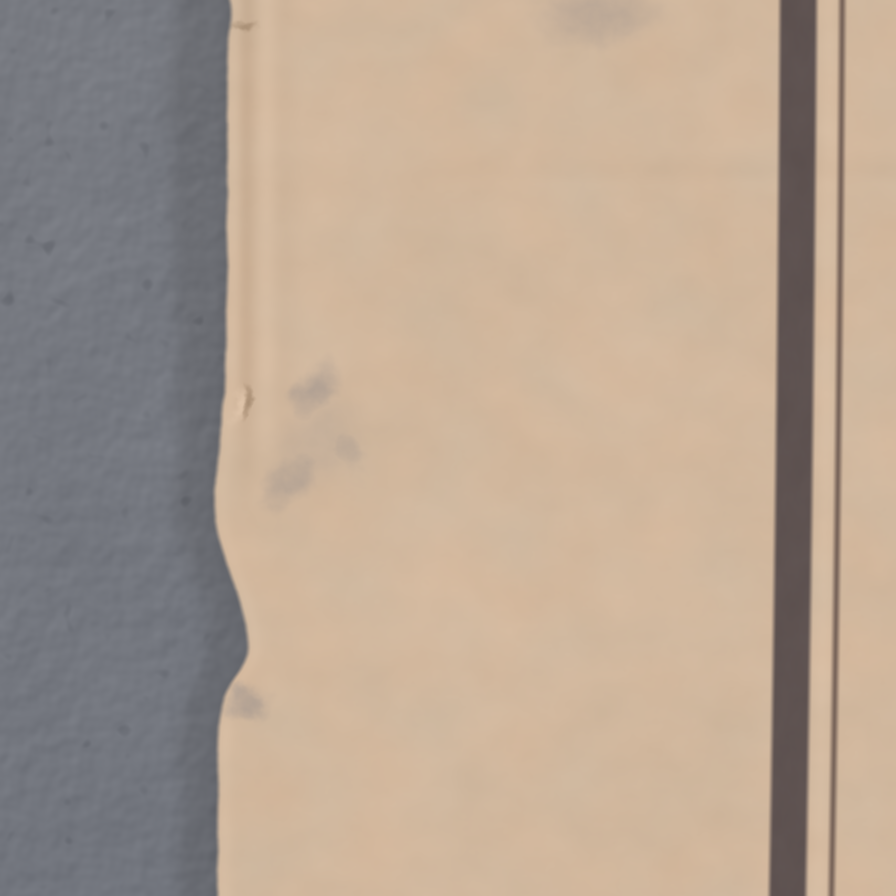
A Shadertoy shader for this texture:

```glsl
vec2 hashGradient(vec2 cell) {
    vec2 h = vec2(dot(cell, vec2(127.1, 311.7)), dot(cell, vec2(269.5, 183.3)));
    return 2.0 * fract(sin(h) * 43758.5) - 1.0;
}

float gradientNoise(vec2 p) {
    vec2 i = floor(p), f = fract(p);
    vec2 u = f * f * f * (f * (f * 6.0 - 15.0) + 10.0);
    float a = dot(hashGradient(i), f);
    float b = dot(hashGradient(i + vec2(1, 0)), f - vec2(1, 0));
    float c = dot(hashGradient(i + vec2(0, 1)), f - vec2(0, 1));
    float d = dot(hashGradient(i + vec2(1, 1)), f - vec2(1, 1));
    return mix(mix(a, b, u.x), mix(c, d, u.x), u.y);
}

float fbm(vec2 p) {
    float sum = 0.0, amplitude = 0.5;
    for (int i = 0; i < 4; i++) {
        sum += amplitude * gradientNoise(p);
        p = p * 2.03 + 17.3;
        amplitude *= 0.5;
    }
    return sum;
}

float bell(float x, float center, float width) {
    float d = (x - center) / width;
    return exp(-d * d);
}

float band(float x, float halfWidth, float soft) {
    return smoothstep(-soft, soft, x + halfWidth) - smoothstep(-soft, soft, x - halfWidth);
}

// Torn left border of the paper
float tornEdge(float y) {
    float x = mix(0.243, 0.254, smoothstep(0.15, 1.0, y));
    x += 0.033 * bell(y, 0.278, y > 0.278 ? 0.09 : 0.045);
    x -= 0.008 * bell(y, 0.43, 0.06);
    x += 0.003 * smoothstep(0.545, 0.565, y) * (1.0 - smoothstep(0.6, 0.95, y));
    x += 0.004 * bell(y, 0.985, 0.02);
    return x + 0.004 * fbm(vec2(y * 22.0, 3.7));
}

float wallHeight(vec2 p) {
    return gradientNoise(p * 42.0) + 0.5 * gradientNoise(p * 85.0 + 9.0);
}

vec3 wallColor(vec2 p, float edgeDistance) {
    vec3 color = mix(vec3(0.45, 0.463, 0.495), vec3(0.468, 0.478, 0.505), p.y);
    color += 0.03 * fbm(p * 7.0);
    // Relief lit from the upper left
    vec2 lightStep = vec2(-0.003, 0.004);
    color += 0.05 * (wallHeight(p) - wallHeight(p + lightStep));
    // Small pits
    color -= 0.05 * smoothstep(0.3, 0.6, gradientNoise(p * 46.0 + 41.0));
    // Shadow cast beside the paper
    float reach = mix(0.045, 0.065, smoothstep(0.35, 0.85, p.y));
    float ragged = -edgeDistance + 0.02 * fbm(p * 15.0);
    float shadow = 1.0 - smoothstep(reach - 0.02, reach + 0.015, ragged);
    color = mix(color, color * vec3(0.91, 0.905, 0.9), shadow);
    return color * (1.0 - 0.05 * bell(edgeDistance, 0.0, 0.01));
}

float stain(vec2 p, vec2 center, vec2 radius, float tilt) {
    vec2 d = p - center;
    d.x -= tilt * d.y;
    d += 0.03 * vec2(fbm(p * 32.0), fbm(p * 32.0 + 31.0));
    float patchy = 0.85 + 0.7 * fbm(p * 45.0 + 5.0);
    return patchy * (1.0 - smoothstep(0.2, 1.3, length(d / radius)));
}

vec3 paperColor(vec2 p, float edgeDistance) {
    vec3 color = vec3(0.82, 0.72, 0.619);
    color += vec3(0.03, 0.028, 0.03) * fbm(p * 5.0 + 2.0);
    color += 0.028 * fbm(p * vec2(18.0, 22.0));
    color += vec3(0.02, -0.002, -0.012) * gradientNoise(p * 13.0 + 8.0);

    // Long creases
    float upper = smoothstep(0.4, 0.6, p.y);
    color += 0.017 * upper * bell(p.x, 0.298, 0.01);
    color -= vec3(0.035, 0.04, 0.042) * upper * bell(p.x, 0.275, 0.01);
    color -= 0.012 * upper * bell(p.x, 0.318, 0.015);
    float crossFold = smoothstep(0.42, 0.6, p.x);
    float foldY = p.y - 0.803;
    color += crossFold * (0.007 * bell(foldY, -0.008, 0.01) - 0.009 * bell(foldY, 0.006, 0.016));

    // Worn grey patches
    float worn = 0.75 * stain(p, vec2(0.352, 0.562), vec2(0.026, 0.032), 0.4);
    worn = max(worn, 0.65 * stain(p, vec2(0.325, 0.465), vec2(0.03, 0.034), 0.5));
    worn = max(worn, 0.55 * stain(p, vec2(0.388, 0.498), vec2(0.018, 0.028), -0.4));
    worn = max(worn, 0.28 * stain(p, vec2(0.355, 0.505), vec2(0.05, 0.055), 0.3));
    worn = max(worn, 0.55 * stain(p, vec2(0.665, 0.985), vec2(0.07, 0.035), 0.0));
    worn = max(worn, 0.75 * stain(p, vec2(0.277, 0.215), vec2(0.025, 0.017), 0.0));
    color = mix(color, vec3(0.66, 0.605, 0.565), worn);

    // Rim and lifted flaps
    color += 0.015 * bell(edgeDistance, 0.008, 0.008);
    color += 0.08 * stain(p, vec2(0.265, 0.548), vec2(0.009, 0.022), 0.2);
    color -= 0.16 * stain(p, vec2(0.273, 0.55), vec2(0.006, 0.022), 0.2);
    color -= 0.13 * stain(p, vec2(0.272, 0.972), vec2(0.018, 0.008), -0.4);
    return color;
}

vec3 printStripes(vec3 color, vec2 p, float soft) {
    float x = p.x - 0.018 * p.y + 0.006 * p.y * p.y;
    color += 0.018 * bell(x, 0.914, 0.01);
    vec3 ink = vec3(0.368, 0.322, 0.315) + 0.03 * fbm(p * vec2(35.0, 20.0));
    color = mix(color, ink, band(x - 0.879, 0.0205, soft));
    return mix(color, vec3(0.43, 0.355, 0.32), 0.95 * band(x - 0.928, 0.003, soft));
}

void mainImage(out vec4 fragColor, in vec2 fragCoord) {
    vec2 p = fragCoord / iResolution.xy;
    float soft = max(0.0038, 1.0 / iResolution.y);
    float edgeDistance = p.x - tornEdge(p.y);
    vec3 paper = printStripes(paperColor(p, edgeDistance), p, soft);
    vec3 wall = wallColor(p, edgeDistance);
    vec3 color = mix(wall, paper, smoothstep(-soft, soft, edgeDistance));
    fragColor = vec4(clamp(color, 0.0, 1.0), 1.0);
}
```
